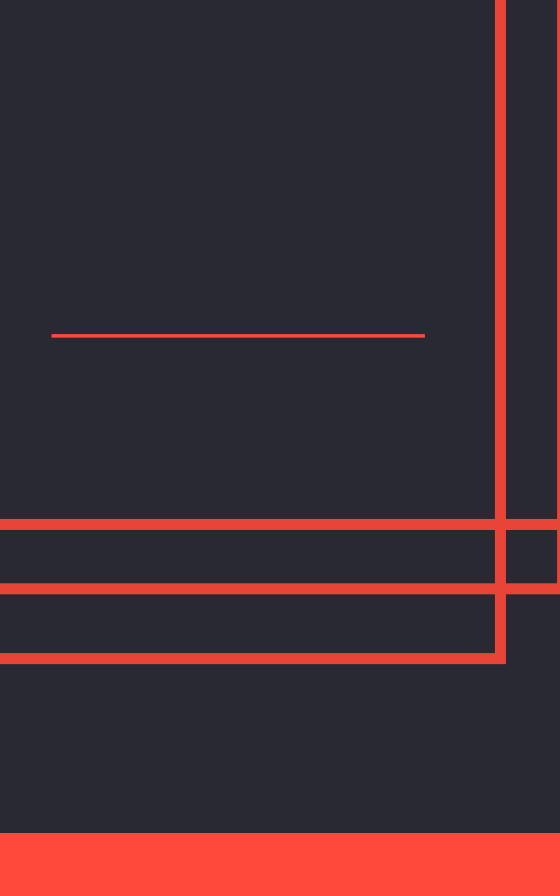
Write a WebGL 2 fragment shader that draws this background.

```glsl
#version 300 es
precision highp float;
// Flat slate backdrop crossed by coral bars that form overlapping frame corners,
// with a thin rule above them and a solid band along the foot.
// Every shape is an axis-aligned box, smoothed by its exact pixel coverage.

uniform vec2 u_resolution;
out vec4 fragColor;

// Share of the current pixel covered by a box, in canvas fractions.
float box(vec2 low, vec2 high) {
    vec2 pixel = 1.0 / u_resolution;
    vec2 uv = gl_FragCoord.xy * pixel;
    vec2 overlap = min(high, uv + 0.5 * pixel) - max(low, uv - 0.5 * pixel);
    vec2 share = clamp(overlap / pixel, 0.0, 1.0);
    return share.x * share.y;
}

// Horizontal bar running in from the left side.
float bar(float bottom, float right) {
    return box(vec2(-0.1, bottom), vec2(right, bottom + 0.0123));
}

void main() {
    vec3 slate = vec3(0.155, 0.16, 0.20);
    vec3 coral = vec3(1.0, 0.29, 0.23);
    vec3 mutedCoral = vec3(0.91, 0.27, 0.22);

    // Two full-width bars and a shorter one that ends at the frame corner.
    float frames = max(bar(0.4085, 1.1), bar(0.3367, 1.1));
    frames = max(frames, bar(0.2588, 0.9035));

    // Uprights: the near frame side, and the outer one clipped by the canvas.
    frames = max(frames, box(vec2(0.8838, 0.2588), vec2(0.9035, 1.1)));
    frames = max(frames, box(vec2(0.9948, 0.3367), vec2(1.1)));

    // Thin rule and foot band share the brighter tone.
    float accents = box(vec2(0.092, 0.6232), vec2(0.7588, 0.6271));
    accents = max(accents, box(vec2(-0.1), vec2(1.1, 0.0703)));

    vec3 color = mix(slate, mutedCoral, frames);
    color = mix(color, coral, accents);
    fragColor = vec4(color, 1.0);
}
```
